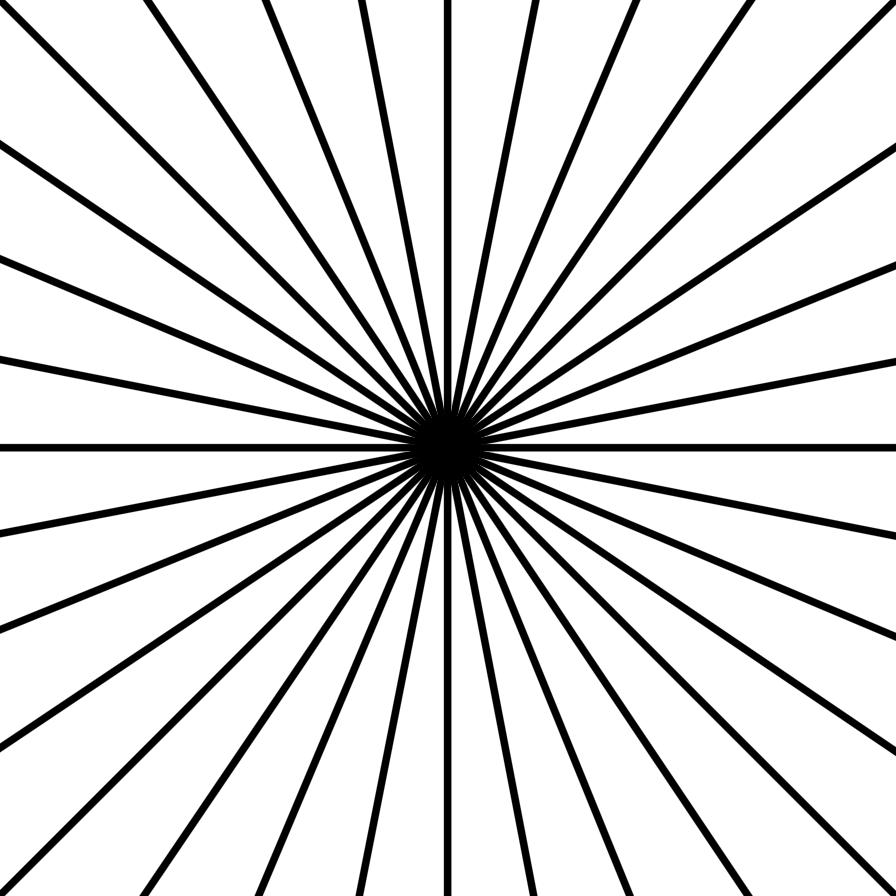
A Shadertoy shader for this background:

```glsl
// Black rays bursting from the centre of a white canvas.
// The angle is folded into eight equal sectors of four rays each; the rays
// are straight strokes of constant width that merge into a dark hub.

const float SECTOR = radians(45.0);

// Distance to the nearest ray, in canvas units
float rayDistance(vec2 p) {
    float angle = atan(p.x, p.y);  // clockwise from straight up
    float radius = length(p);
    vec4 rayAngles = radians(vec4(0.0, 11.15, 22.87, 34.13));

    float nearest = 1.0;
    for (int i = 0; i < 4; i++) {
        float offset = mod(angle - rayAngles[i] + 0.5 * SECTOR, SECTOR) - 0.5 * SECTOR;
        nearest = min(nearest, radius * abs(sin(offset)));
    }
    return nearest;
}

void mainImage(out vec4 fragColor, in vec2 fragCoord) {
    float size = min(iResolution.x, iResolution.y);
    vec2 p = (fragCoord - 0.5 * iResolution.xy) / size;
    p -= vec2(-0.0004, 0.0003);

    // Stroke coverage with an edge about one pixel wide
    float edge = 0.8 / size;
    float ink = 1.0 - smoothstep(-edge, edge, rayDistance(p) - 0.0042);

    vec3 paper = vec3(1.0);
    vec3 black = vec3(0.0);
    fragColor = vec4(mix(paper, black, ink), 1.0);
}
```
